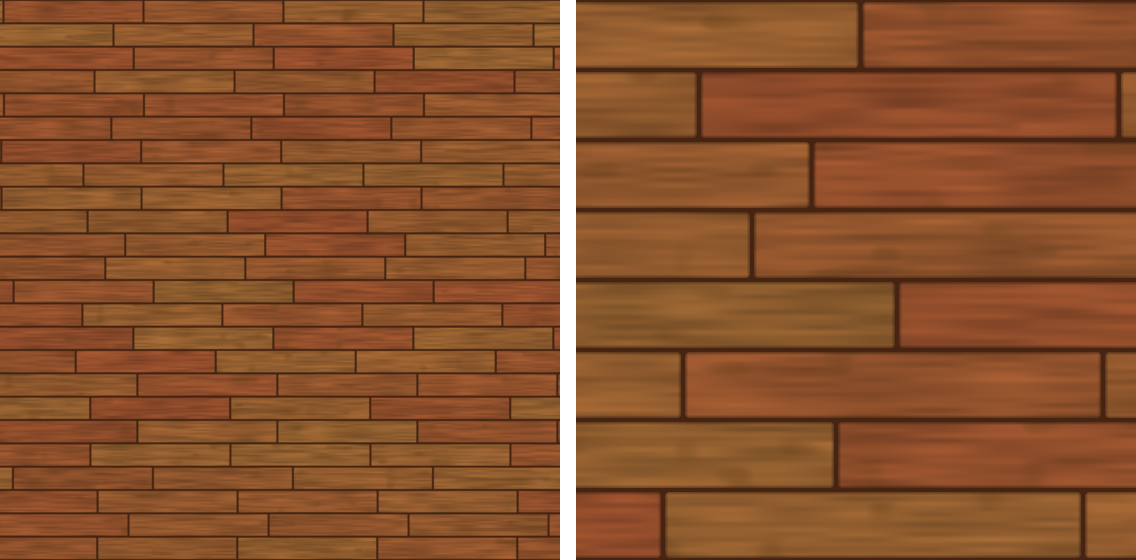
Left: the whole. Right: its middle third, enlarged.
Write a WebGL 2 fragment shader that draws this texture.

```glsl
#version 300 es
precision highp float;

uniform vec2 u_resolution;
out vec4 fragColor;

// Layout, in canvas units
const vec2 PLANKS = vec2(4.0, 24.0);
const float ODD_SHIFT = 0.03;
const float EVEN_SHIFT = 0.68;
const float SHIFT_JITTER = 0.28;
const float GAP_HALF = 0.0012;
const float CORNER = 0.0025;
const float BEVEL = 0.0022;

// Wood
const vec3 RED_WOOD = vec3(0.560, 0.292, 0.165);
const vec3 GOLD_WOOD = vec3(0.560, 0.368, 0.182);
const vec3 GAP_COLOR = vec3(0.275, 0.140, 0.065);
const vec3 STAIN_COLOR = vec3(0.400, 0.250, 0.100);
const vec2 FINE_GRAIN = vec2(26.0, 330.0);
const vec2 BROAD_GRAIN = vec2(13.0, 150.0);
const vec2 BLOTCH = vec2(24.0, 60.0);
const float FINE_AMOUNT = 0.20;
const float BROAD_AMOUNT = 0.13;
const float BLOTCH_AMOUNT = 0.13;
const float PLANK_AMOUNT = 0.05;
const float STAIN_AMOUNT = 0.35;

float hash(vec2 p) {
    vec3 q = fract(vec3(p.xyx) * 0.1031);
    q += dot(q, q.yzx + 33.33);
    return fract((q.x + q.y) * q.z);
}

float noise(vec2 p) {
    vec2 cell = floor(p);
    vec2 f = fract(p);
    f = f * f * (3.0 - 2.0 * f);
    float low = mix(hash(cell), hash(cell + vec2(1.0, 0.0)), f.x);
    float high = mix(hash(cell + vec2(0.0, 1.0)), hash(cell + vec2(1.0)), f.x);
    return mix(low, high, f.y);
}

float roundedBox(vec2 p, vec2 halfSize, float radius) {
    vec2 d = abs(p) - halfSize + radius;
    return length(max(d, 0.0)) + min(max(d.x, d.y), 0.0) - radius;
}

vec3 woodColor(vec2 local, vec2 id) {
    vec2 seed = 100.0 * vec2(hash(id + 3.7), hash(id + 19.1));

    // Long streaks over soft cloudy patches
    float fine = noise(local * FINE_GRAIN + seed) - 0.5;
    float broad = noise(local * BROAD_GRAIN + seed.yx) - 0.5;
    float blotch = noise(local * BLOTCH + seed + 41.0) - 0.5;
    float plank = hash(id + 57.3) - 0.5;
    float shade = 1.0 + FINE_AMOUNT * fine + BROAD_AMOUNT * broad
                + BLOTCH_AMOUNT * blotch + PLANK_AMOUNT * plank;
    vec3 wood = mix(RED_WOOD, GOLD_WOOD, hash(id + 7.9)) * shade;

    // Occasional dark stains
    float stain = smoothstep(0.78, 1.0, noise(local * BLOTCH * 1.3 + seed.yx + 73.0));
    return mix(wood, STAIN_COLOR, STAIN_AMOUNT * stain);
}

void main() {
    vec2 uv = gl_FragCoord.xy / u_resolution;
    float pixel = 1.0 / min(u_resolution.x, u_resolution.y);

    // Staggered rows with irregular joints
    vec2 grid = uv * PLANKS;
    float row = floor(grid.y);
    float shift = mix(EVEN_SHIFT, ODD_SHIFT, mod(row, 2.0));
    grid.x -= shift + SHIFT_JITTER * (hash(vec2(row, 11.0)) - 0.5);
    vec2 id = vec2(mod(floor(grid.x), PLANKS.x), row);
    vec2 local = (fract(grid) - 0.5) / PLANKS;

    // Distance to the plank edge, negative inside
    float edge = roundedBox(local, 0.5 / PLANKS - GAP_HALF, CORNER);
    float inside = 1.0 - smoothstep(-0.5 * pixel, 0.5 * pixel, edge);
    float bevel = smoothstep(0.0, BEVEL, -edge);

    vec3 wood = woodColor(local, id) * mix(0.68, 1.0, bevel);
    fragColor = vec4(mix(GAP_COLOR, wood, inside), 1.0);
}
```
